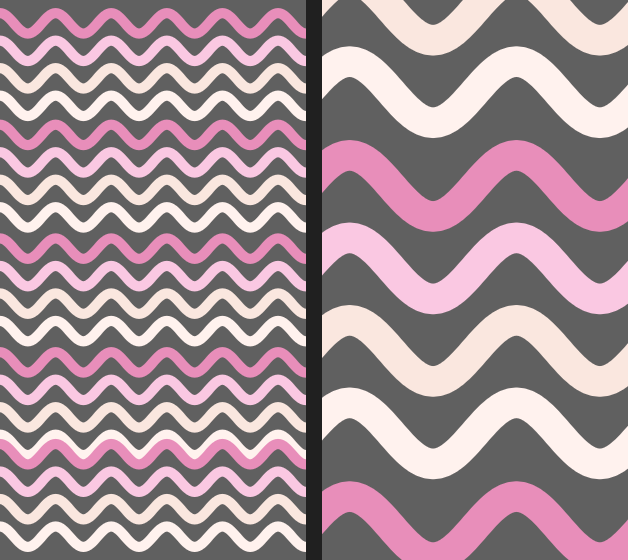
Left: the whole. Right: its middle third, enlarged.
Write a WebGL 1 fragment shader that draws this pattern.

```glsl
precision highp float;
// Rows of wavy ribbons in pinks and creams, stacked in overlapping groups of four on grey.

uniform vec2 u_resolution;

const float PI = 3.14159265;

// Lengths are fractions of the canvas height.
const float PERIOD = 0.0993;
const float AMPLITUDE = 0.0182;
const float HALF_WIDTH = 0.0091;
const float ROW_STEP = 0.0491;
const float GROUP_STEP = 0.2031;
const float FIRST_ROW = 0.0417;

const vec3 GREY = vec3(0.376, 0.376, 0.376);
const vec3 ROSE = vec3(0.910, 0.557, 0.729);
const vec3 BLUSH = vec3(0.980, 0.784, 0.886);
const vec3 CREAM = vec3(0.980, 0.906, 0.875);
const vec3 IVORY = vec3(1.000, 0.949, 0.933);

float segmentDistance(vec2 p, vec2 a, vec2 b) {
  vec2 ab = b - a;
  float t = clamp(dot(p - a, ab) / dot(ab, ab), 0.0, 1.0);
  return length(p - a - ab * t);
}

vec2 wavePoint(float phase, float period, float amplitude) {
  return vec2(phase * period, amplitude * cos(2.0 * PI * phase));
}

// Distance to a cosine curve, folded onto one crest-to-trough half period.
float waveDistance(vec2 p, float period, float amplitude) {
  p.x = abs(mod(p.x + 0.5 * period, period) - 0.5 * period);
  float nearest = 1.0;
  vec2 a = wavePoint(0.0, period, amplitude);
  for (int i = 1; i <= 16; i++) {
    vec2 b = wavePoint(float(i) / 32.0, period, amplitude);
    nearest = min(nearest, segmentDistance(p, a, b));
    a = b;
  }
  return nearest;
}

// Depth of a group's first row; the second and last groups sit closer to their neighbours.
float groupDepth(float group) {
  return FIRST_ROW + GROUP_STEP * group
    - 0.0039 * step(0.5, group) - 0.0391 * step(3.5, group);
}

vec3 rowColor(float row) {
  vec3 color = mix(ROSE, BLUSH, step(0.5, row));
  color = mix(color, CREAM, step(1.5, row));
  return mix(color, IVORY, step(2.5, row));
}

float coverage(float signedDistance, float pixel) {
  return clamp(0.5 - signedDistance / pixel, 0.0, 1.0);
}

void main() {
  float pixel = 1.0 / u_resolution.y;
  vec2 p = gl_FragCoord.xy * pixel;
  vec3 color = GREY;

  // Paint downwards, so each lower ribbon covers the one above.
  for (int g = 0; g < 5; g++) {
    for (int r = 0; r < 4; r++) {
      float row = float(r);
      float center = 1.0 - groupDepth(float(g)) - row * ROW_STEP;
      vec2 local = vec2(p.x, p.y - center);
      if (abs(local.y) < AMPLITUDE + HALF_WIDTH + pixel) {
        float d = waveDistance(local, PERIOD, AMPLITUDE) - HALF_WIDTH;
        color = mix(color, rowColor(row), coverage(d, pixel));
      }
    }
  }

  gl_FragColor = vec4(color, 1.0);
}
```
